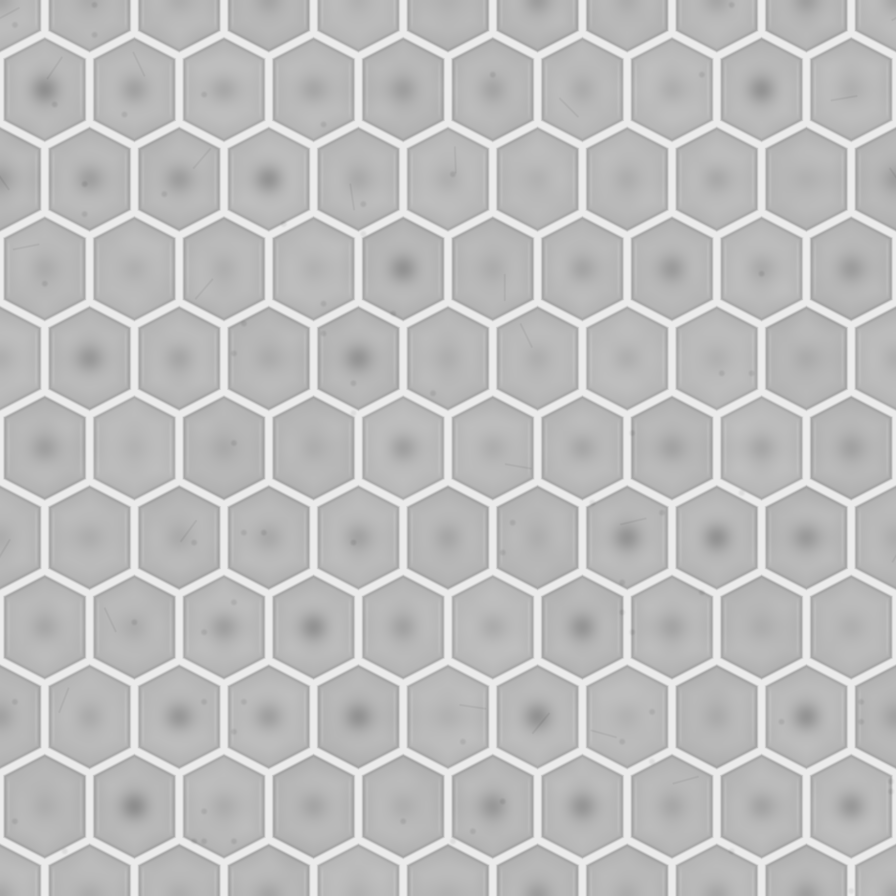
Reproduce this pattern procedurally as a three.js fragment shader.

```glsl
// Pale hexagonal mesh over grey cells, each with a soft dark dimple and light wear.
#define REPEATS 10.0        // cells across and down, even for a seamless stagger
#define SLOPE 0.52          // rise of the slanted sides
#define LINE_HALF 0.043     // half line width, in cells
#define SOFT 0.017          // edge smoothing, in cells
#define LINE_COLOR vec3(0.92)
#define FILL_COLOR vec3(0.733)
#define RIM_SHADE 0.055     // darkening beside the lines
#define DIMPLE_SIZE 0.155
#define DIMPLE_MIN 0.045
#define DIMPLE_MAX 0.17
#define SPECK_GRID 90.0
#define WEAR 0.06

varying vec2 vUv;

float hash(vec2 p) {
  return fract(sin(dot(p, vec2(127.1, 311.7))) * 43758.5453);
}

// Value noise that wraps after a whole number of lattice steps
float wrappedNoise(vec2 p, float period) {
  vec2 i = floor(p);
  vec2 f = fract(p);
  f = f * f * (3.0 - 2.0 * f);
  vec2 a = mod(i, period);
  vec2 b = mod(i + 1.0, period);
  return mix(mix(hash(a), hash(vec2(b.x, a.y)), f.x),
             mix(hash(vec2(a.x, b.y)), hash(b), f.x), f.y);
}

// Signed distance to an upright hexagon one unit wide, negative inside
float hexDistance(vec2 q) {
  q = abs(q);
  float slanted = (q.y + SLOPE * q.x - 0.5 - SLOPE * 0.25) / sqrt(1.0 + SLOPE * SLOPE);
  return max(q.x - 0.5, slanted);
}

float segmentDistance(vec2 q, vec2 dir, float halfLength) {
  float along = clamp(dot(q, dir), -halfLength, halfLength);
  return length(q - dir * along);
}

// Narrow soft band around a distance
float band(float d, float center, float width) {
  float t = (d - center) / width;
  return exp(-t * t);
}

// Faint short scratch in some of the cells
float scratch(vec2 q, vec2 id) {
  float angle = 6.2832 * hash(id + 3.7);
  vec2 offset = 0.6 * (vec2(hash(id + 5.1), hash(id + 8.3)) - 0.5);
  float d = segmentDistance(q - offset, vec2(cos(angle), sin(angle)), 0.14);
  return step(0.78, hash(id + 11.9)) * (1.0 - smoothstep(0.0, 0.022, d));
}

// Sparse tiny dark grains
float specks(vec2 uv) {
  vec2 g = uv * SPECK_GRID;
  vec2 id = floor(g);
  float present = step(0.988, hash(id + 21.3));
  return present * (1.0 - smoothstep(0.1, 0.45, length(fract(g) - 0.5)));
}

void main() {
  vec2 p = vUv * REPEATS;

  // Nearest centre on the even rows and on the half-shifted odd rows
  vec2 evenId = vec2(floor(p.x + 0.5), 2.0 * floor(p.y * 0.5 + 0.5));
  vec2 oddId = vec2(floor(p.x) + 0.5, 2.0 * floor(p.y * 0.5) + 1.0);
  bool isEven = hexDistance(p - evenId) < hexDistance(p - oddId);
  vec2 center = isEven ? evenId : oddId;
  vec2 q = p - center;
  vec2 id = mod(center, REPEATS);
  float inset = -hexDistance(q);

  // Cell body: slight tint, mottling and shading toward the rim
  float shade = 0.018 * (hash(id + 1.3) - 0.5);
  shade += 0.02 * (wrappedNoise(vUv * 40.0, 40.0) - 0.5);
  shade -= 0.025 * (1.0 - smoothstep(0.05, 0.26, inset));
  shade -= RIM_SHADE * band(inset, LINE_HALF + 0.015, 0.018);

  // Thin highlight along the upright sides
  float upright = 1.0 - smoothstep(0.24, 0.34, abs(q.y));
  shade += 0.03 * upright * band(0.5 - abs(q.x), 0.098, 0.014);

  // Central dimple of varying depth
  float depth = hash(id + 7.7);
  float dimple = band(length(q), 0.0, DIMPLE_SIZE);
  shade -= dimple * mix(DIMPLE_MIN, DIMPLE_MAX, depth * depth);

  // Mesh lines, then wear over everything
  float line = 1.0 - smoothstep(LINE_HALF - SOFT, LINE_HALF + SOFT, inset);
  vec3 color = mix(FILL_COLOR + shade, LINE_COLOR, line);
  color -= WEAR * (0.7 * scratch(q, id) * (1.0 - 0.7 * line) + specks(vUv));

  gl_FragColor = vec4(color, 1.0);
}
```
